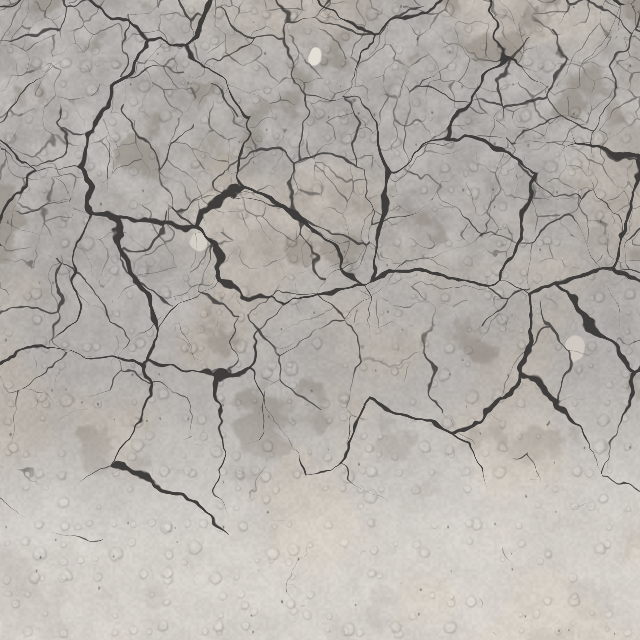
This texture is drawn by a WebGL 1 fragment shader. Its source:

```glsl
precision highp float;
// Drying grey mud: branching cracks, finer towards the top, over pale silt with rain pits and stains.
uniform vec2 u_resolution;

#define PLATE_FREQ 5.4
#define BRANCH_FREQ 10.5
#define CRAZE_FREQ 25.0
#define PLATE_WIDTH 0.0028
#define BRANCH_WIDTH 0.0015
#define CRAZE_WIDTH 0.0010
#define PIT_FREQ 25.0
#define GRAIN 0.045
#define DAMP_MUD vec3(0.698, 0.682, 0.670)
#define PALE_SILT vec3(0.830, 0.812, 0.790)
#define STAIN vec3(0.560, 0.530, 0.495)
#define CRACK vec3(0.235, 0.228, 0.225)

float hash(vec2 p) {
  vec3 q = fract(p.xyx * 0.1031);
  q += dot(q, q.yzx + 33.33);
  return fract((q.x + q.y) * q.z);
}

vec2 hash2(vec2 p) { return vec2(hash(p), hash(p + 71.7)); }

float noise(vec2 p) {
  vec2 c = floor(p), f = fract(p);
  f = f * f * (3.0 - 2.0 * f);
  return mix(mix(hash(c), hash(c + vec2(1, 0)), f.x),
             mix(hash(c + vec2(0, 1)), hash(c + 1.0), f.x), f.y);
}

vec2 noise2(vec2 p) { return vec2(noise(p), noise(p + 60.0)) - 0.5; }

float fbm(vec2 p) {
  float sum = 0.0, amp = 0.5;
  for (int i = 0; i < 5; i++) {
    sum += amp * noise(p);
    p = mat2(1.6, 1.2, -1.2, 1.6) * p + 17.3;
    amp *= 0.5;
  }
  return sum;
}

// Coverage of cell-border cracks; edges weaker than "drop" taper away.
float cracks(vec2 p, float freq, float width, float drop, float seed) {
  vec2 q = p * freq + seed, cell = floor(q), f = q - cell;
  vec2 nearest = vec2(0.0), nearId = cell;
  float best = 9.0;
  for (int j = -1; j <= 1; j++)
    for (int i = -1; i <= 1; i++) {
      vec2 g = vec2(float(i), float(j));
      vec2 r = g + hash2(cell + g) - f;
      if (dot(r, r) < best) { best = dot(r, r); nearest = r; nearId = cell + g; }
    }
  float cover = 0.0, px = 1.0 / u_resolution.y, soft = max(0.6 * px, 0.0006);
  float taper = 0.7 * noise(q * 1.7 + 5.0) - drop;
  float ragged = width * mix(0.55, 1.35, noise(p * 60.0 + seed));
  for (int j = -2; j <= 2; j++)
    for (int i = -2; i <= 2; i++) {
      vec2 id = nearId + vec2(float(i), float(j));
      vec2 r = id - cell + hash2(id) - f, across = r - nearest;
      if (dot(across, across) > 0.0001) {
        float d = dot(0.5 * (r + nearest), normalize(across)) / freq;
        float w = ragged * clamp(2.0 * (0.65 * hash(id + nearId) + taper), 0.0, 1.4);
        float line = 1.0 - smoothstep(max(w - soft, 0.0), w + soft, d);
        cover = max(cover, line * clamp(w / soft, 0.0, 1.0));
      }
    }
  return cover;
}

// Raindrop pits: thin dark rings with a faint light side.
float pits(vec2 p, float freq, float seed) {
  vec2 q = p * freq + seed, cell = floor(q);
  vec2 d = fract(q) - mix(vec2(0.36), vec2(0.64), hash2(cell));
  float radius = mix(0.12, 0.26, hash(cell + 9.0));
  float dist = length(d) + 0.10 * (noise(q * 5.0) - 0.5);
  float rim = exp(-pow((dist - radius) / 0.045, 2.0));
  float core = exp(-pow((dist - 0.35 * radius) / 0.05, 2.0));
  float lit = dot(d / (length(d) + 0.01), vec2(-0.6, 0.8));
  return step(hash(cell + 4.0), 0.3) * (rim * (0.035 * lit - 0.06) + 0.025 * core);
}

// Scattered small stones: x is coverage, y is a random tone.
vec2 stones(vec2 p, float freq, float radius, float share) {
  vec2 q = p * freq, cell = floor(q);
  vec2 d = fract(q) - mix(vec2(0.3), vec2(0.7), hash2(cell + 31.0));
  float size = radius * (0.6 + 0.8 * hash(cell + 2.0));
  float dist = length(d * vec2(1.25, 0.9)) + 0.9 * radius * (noise(q * 0.9 / radius) - 0.5);
  float soft = max(0.12 * radius, freq / u_resolution.y);
  return vec2((1.0 - smoothstep(size - soft, size + soft, dist)) * step(hash(cell + 6.0), share), hash(cell));
}

void main() {
  vec2 p = gl_FragCoord.xy / u_resolution.y;
  float height = p.y - 0.10 * (p.x - 0.5) + 0.18 * (fbm(p * 3.0 + 2.0) - 0.48);
  float upper = smoothstep(0.35, 0.8, height);

  // Ground: pale silt below, damp mottled mud above
  vec3 color = mix(PALE_SILT, DAMP_MUD, smoothstep(0.12, 0.46, height));
  color += (fbm(p * 12.0 + 40.0) - 0.48) * mix(0.05, 0.11, upper);
  color += (fbm(p * 38.0) - 0.48) * mix(0.05, 0.14, upper);
  color += (noise(p * 230.0) - 0.5) * GRAIN;
  color += vec3(0.012, 0.004, -0.012) * smoothstep(0.50, 0.7, fbm(p * 6.0 + 80.0));
  float stain = smoothstep(0.61, 0.70, fbm(p * 13.0 + 11.0));
  color = mix(color, STAIN, stain * mix(0.12, 0.55, smoothstep(0.2, 0.45, height)));
  color += pits(p, PIT_FREQ, 3.0) + 0.8 * pits(p, PIT_FREQ * 1.45, 47.0);

  // Specks and a few pale stones
  color = mix(color, CRACK, 0.5 * stones(p, 42.0, 0.06, 0.06).x);
  vec2 stone = stones(p + 0.03, 7.0, 0.10, 0.06);
  color = mix(color, mix(STAIN, vec3(0.90, 0.88, 0.85), sqrt(stone.y)), stone.x);

  // Cracks follow a jagged path, warped at several scales
  vec2 path = p + 0.050 * noise2(p * 8.0) + 0.026 * noise2(p * 21.0 + 7.0);
  path += 0.011 * noise2(p * 52.0 + 3.0) + 0.004 * noise2(p * 120.0);
  float plate = cracks(path, PLATE_FREQ, PLATE_WIDTH, 1.15 - 0.78 * smoothstep(0.06, 0.34, height), 13.0);
  float branch = cracks(path, BRANCH_FREQ, BRANCH_WIDTH, 1.1 - 0.72 * smoothstep(0.08, 0.50, height), 37.0);
  float craze = cracks(path, CRAZE_FREQ, CRAZE_WIDTH, 1.1 - 0.72 * smoothstep(0.30, 0.76, height), 91.0);
  color = mix(color, CRACK, 0.50 * craze);
  color = mix(color, CRACK, 0.82 * branch);
  color = mix(color, CRACK, 0.97 * plate);
  gl_FragColor = vec4(clamp(color, 0.0, 1.0), 1.0);
}
```
